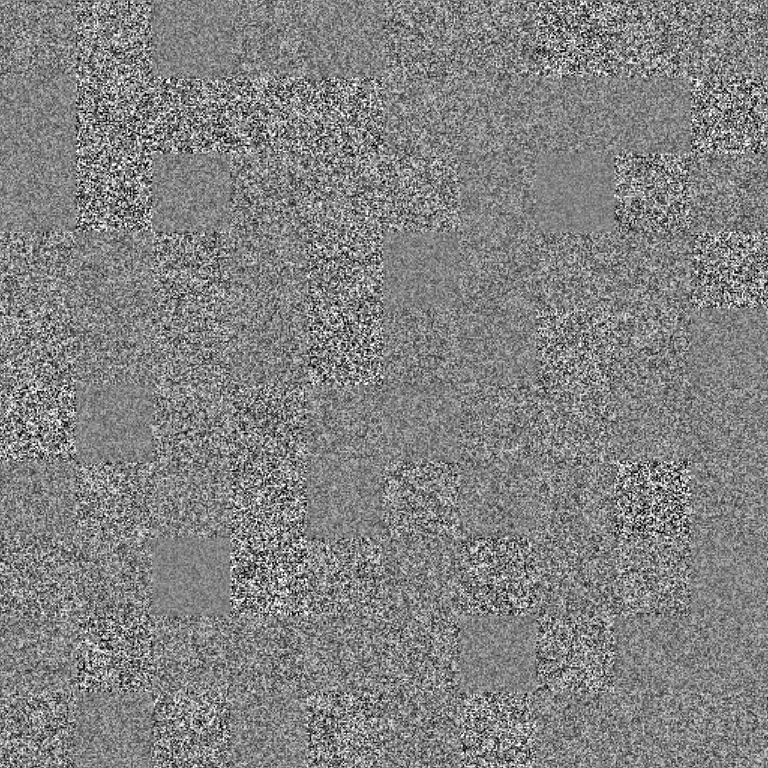
A WebGL 2 fragment shader for this texture:

```glsl
#version 300 es
precision highp float;
precision highp int;

// Fine grey grain on a plain mid grey, split into a square grid of blocks.
// Smoothly blended random values form the grain; a hash per block sets
// its contrast, mostly moderate, with a few calm and a few rough blocks.

uniform vec2 u_resolution;
out vec4 fragColor;

const float GRAINS = 512.0;         // grain lattice points across the canvas
const float BLOCKS = 10.0;          // contrast blocks across the canvas
const float MEAN_GREY = 0.51;
const float MIN_DEVIATION = 0.033;  // spread of grey in the calmest block
const float MAX_DEVIATION = 0.17;   // spread of grey in the roughest block
const float CONTRAST_SKEW = 1.3;    // above 1 favours calm blocks
const float GRAIN_SPREAD = 0.204;   // deviation of the grain after blending
const uint GRAIN_SEED = 17u;
const uint BLOCK_SEED = 91u;

// Integer hash giving two independent values in 0..1
vec2 hash2(ivec2 cell, uint seed) {
    uvec3 v = uvec3(uvec2(cell + 4096), seed) * 1664525u + 1013904223u;
    v.x += v.y * v.z;
    v.y += v.z * v.x;
    v.z += v.x * v.y;
    v ^= v >> 16u;
    v.x += v.y * v.z;
    v.y += v.z * v.x;
    return vec2(v.xy >> 8u) / 16777216.0;
}

// Contrast of the block that holds a point of the canvas
float blockDeviation(vec2 uv) {
    vec2 r = hash2(ivec2(floor(uv * BLOCKS)), BLOCK_SEED);
    float level = pow(0.5 * (r.x + r.y), CONTRAST_SKEW);
    return mix(MIN_DEVIATION, MAX_DEVIATION, level);
}

// Offset from the mean grey at one lattice point, triangularly distributed
float grainValue(vec2 node) {
    vec2 r = hash2(ivec2(node), GRAIN_SEED);
    float deviation = blockDeviation((node + 0.5) / GRAINS);
    return (r.x + r.y - 1.0) * deviation / GRAIN_SPREAD;
}

// Smooth blend of the four surrounding lattice points
float grain(vec2 uv) {
    vec2 p = uv * GRAINS;
    vec2 node = floor(p);
    vec2 t = smoothstep(0.0, 1.0, p - node);
    float low = mix(grainValue(node), grainValue(node + vec2(1.0, 0.0)), t.x);
    float high = mix(grainValue(node + vec2(0.0, 1.0)), grainValue(node + 1.0), t.x);
    return mix(low, high, t.y);
}

void main() {
    vec2 uv = gl_FragCoord.xy / min(u_resolution.x, u_resolution.y);
    float grey = clamp(MEAN_GREY + grain(uv), 0.0, 1.0);
    fragColor = vec4(vec3(grey), 1.0);
}
```
